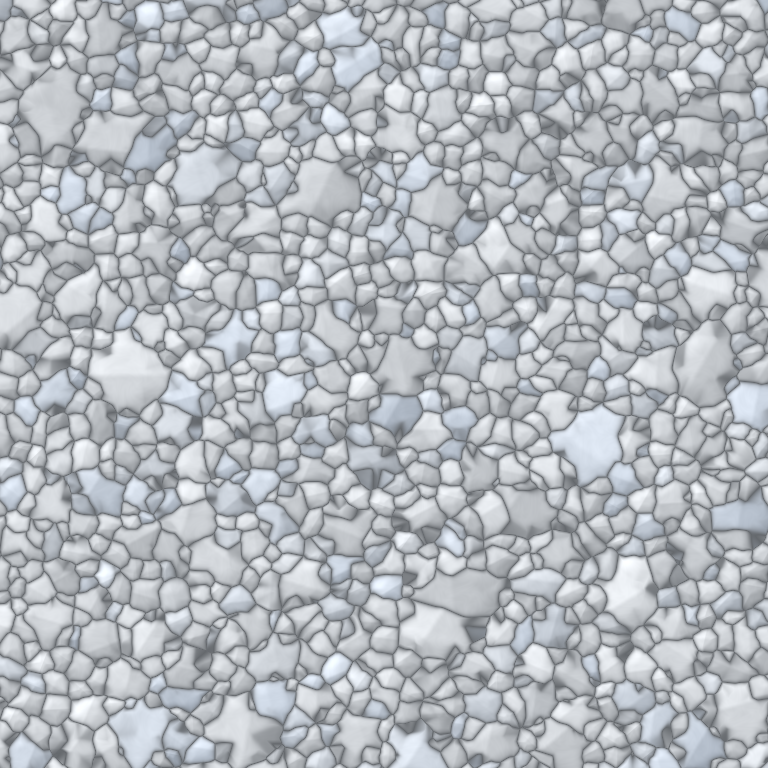
Write a WebGL 2 fragment shader that draws this texture.

```glsl
#version 300 es
precision highp float;
// Pale crushed gravel: three grids of scattered, angular polygons in different sizes.
// Each point goes to the nearest stone; the margin to the runner-up forms soft joints.
// Stones get bevelled rims, a crease between two faces, a tint and a fine grain.

uniform vec2 u_resolution;
out vec4 fragColor;

#define FINE_CELLS 33.0
#define MEDIUM_CELLS 19.0
#define LARGE_CELLS 10.0
#define SIDES 6
#define CORNER_SHARPNESS 13.0
#define JOINT_WIDTH 0.0037
#define JOINT_TONE 0.41
#define STONE_DARK 0.775
#define STONE_LIGHT 0.915
#define RIM_LIGHT 0.085
#define CREASE_LIGHT 0.09
#define GRAIN 0.016

const float TAU = 6.28319;

struct Stone {
    float dist;     // signed distance to the outline, canvas units
    float depth;    // the same distance in stone radii
    vec2 normal;    // outward direction of the closest sides
    vec2 local;     // position in stone radii
    vec4 seed;
};

vec4 hash4(vec3 p) {
    vec4 q = fract(p.xyzx * vec4(0.1031, 0.1030, 0.0973, 0.1099));
    q += dot(q, q.wzxy + 33.33);
    return fract((q.xxyz + q.yzzw) * q.zywx);
}

vec2 direction(float turn) {
    return vec2(cos(turn * TAU), sin(turn * TAU));
}

// Rounded convex polygon, flattened along a random axis and grown by a margin.
Stone makeStone(vec2 offset, float radius, float margin, vec4 seed) {
    vec2 local = offset / radius;
    vec2 flatAxis = direction(seed.x);
    float flatness = 0.55 * seed.y;
    float total = 0.0;
    vec2 normal = vec2(0.0);
    for (int i = 0; i < SIDES; i++) {
        float k = float(i);
        vec2 jitter = fract(sin(k * 12.99 + seed.zw * 78.23) * 437.58);
        vec2 side = direction((k + 0.75 * jitter.x) / float(SIDES) + seed.w);
        float reach = (0.8 + 0.45 * jitter.y) * (1.0 - flatness * abs(dot(side, flatAxis)));
        float weight = exp(CORNER_SHARPNESS * min(dot(local, side) - reach, 5.0));
        total += weight;
        normal += weight * side;
    }
    float dist = log(total) / CORNER_SHARPNESS * radius - margin;
    return Stone(dist, dist / radius, normal / total, local, seed);
}

// Visits one grid of stones, keeping the nearest one and the second distance.
// A larger margin lets a grid lie over the others.
void scatter(vec2 uv, float cells, float presence, vec2 radii, float margin,
             inout Stone nearest, inout float second) {
    vec2 home = floor(uv * cells);
    for (int y = -1; y <= 1; y++) {
        for (int x = -1; x <= 1; x++) {
            vec2 cell = home + vec2(x, y);
            vec4 place = hash4(vec3(cell + 7.0, cells));
            if (place.w > presence) continue;
            vec4 seed = hash4(vec3(cell + 71.0, cells + 5.0));
            vec2 center = (cell + 0.1 + 0.8 * place.xy) / cells;
            float radius = mix(radii.x, radii.y, place.z) / cells;
            Stone stone = makeStone(uv - center, radius, margin, seed);
            if (stone.dist < nearest.dist) {
                second = nearest.dist;
                nearest = stone;
            } else {
                second = min(second, stone.dist);
            }
        }
    }
}

// Layered, turned sines for the mineral grain.
float grain(vec2 p) {
    float sum = 0.0;
    float amplitude = 0.5;
    for (int i = 0; i < 4; i++) {
        p = mat2(0.8, 0.6, -0.6, 0.8) * p * 1.6;
        p += 0.9 * sin(p.yx * 0.7 + float(i));
        sum += amplitude * sin(p.x) * sin(p.y);
        amplitude *= 0.75;
    }
    return sum;
}

void main() {
    vec2 uv = gl_FragCoord.xy / min(u_resolution.x, u_resolution.y);

    Stone stone = Stone(1.0, 1.0, vec2(0.0), vec2(0.0), vec4(0.0));
    float second = 1.0;
    scatter(uv, FINE_CELLS, 1.0, vec2(0.18, 0.56), 0.0, stone, second);
    scatter(uv, MEDIUM_CELLS, 0.5, vec2(0.26, 0.44), 0.006, stone, second);
    scatter(uv, LARGE_CELLS, 0.24, vec2(0.22, 0.33), 0.014, stone, second);

    // Stone surface: own tone, rim lit from the upper left, two tilted faces
    vec2 lightDir = normalize(vec2(-0.5, 0.85));
    vec4 look = hash4(stone.seed.xyz * 91.0);
    float tone = mix(STONE_DARK, STONE_LIGHT, look.x);
    float rim = smoothstep(-0.65, 0.05, stone.depth);
    tone += RIM_LIGHT * rim * dot(stone.normal, lightDir);
    vec2 creaseDir = direction(look.y);
    float face = smoothstep(-0.14, 0.14, dot(stone.local, creaseDir) + look.z - 0.5);
    tone += CREASE_LIGHT * (face - 0.5) * dot(creaseDir, lightDir);
    tone += GRAIN * grain(uv * 90.0 + 20.0 * look.xy);

    // Joints fade out from the border; open gaps are a little deeper
    float joint = 1.0 - exp(-(second - stone.dist) / JOINT_WIDTH);
    float hollow = smoothstep(0.004, 0.014, stone.dist);
    tone = mix(JOINT_TONE, tone, joint * (1.0 - 0.2 * hollow));

    // Cool grey, with some stones bluer
    float blue = smoothstep(0.68, 0.98, look.w) * joint;
    vec3 color = tone + vec3(-0.015, 0.0, 0.017);
    color += blue * vec3(-0.04, -0.016, 0.018);
    fragColor = vec4(clamp(color, 0.0, 1.0), 1.0);
}
```
